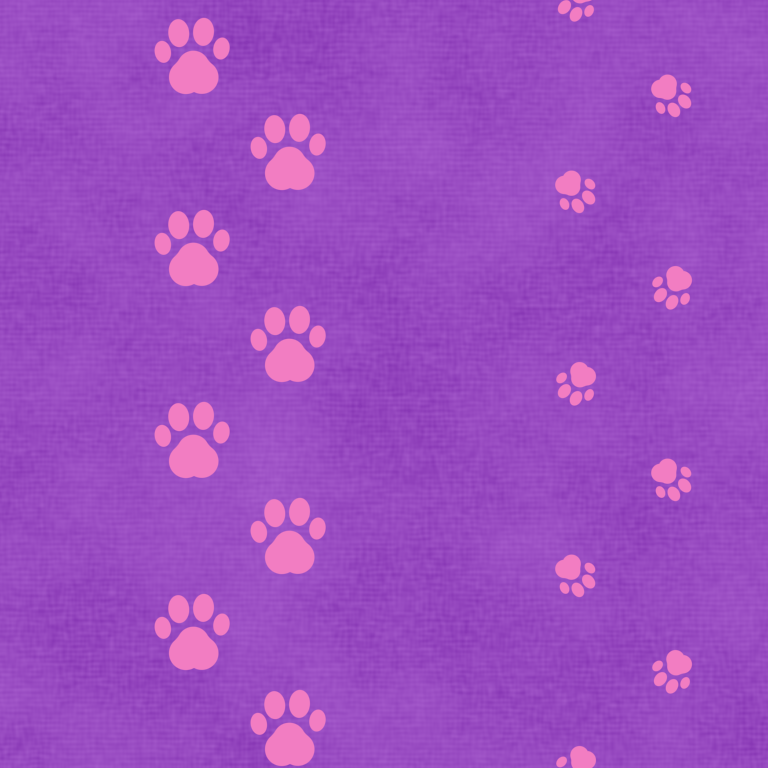
Reproduce this pattern procedurally as a Shadertoy shader.

```glsl
// Two trails of pink paw prints, one large and one small, on mottled purple woven cloth.

vec2 gradientAt(vec2 cell) {
    vec3 h = fract(cell.xyx * vec3(0.1031, 0.1030, 0.0973));
    h += dot(h, h.yzx + 33.33);
    float angle = 6.2832 * fract((h.x + h.y) * h.z);
    return vec2(cos(angle), sin(angle));
}

float gradientNoise(vec2 p) {
    vec2 i = floor(p), f = p - i;
    vec2 u = f * f * f * (f * (f * 6.0 - 15.0) + 10.0);
    vec2 e = vec2(0.0, 1.0);
    float low = mix(dot(gradientAt(i), f), dot(gradientAt(i + e.yx), f - e.yx), u.x);
    float high = mix(dot(gradientAt(i + e), f - e), dot(gradientAt(i + 1.0), f - 1.0), u.x);
    return mix(low, high, u.y);
}

float fbm(vec2 p) {
    float sum = 0.0, amplitude = 1.0;
    for (int i = 0; i < 5; i++) {
        sum += amplitude * gradientNoise(p);
        p = mat2(1.6, 1.2, -1.2, 1.6) * p + 7.3;
        amplitude *= 0.6;
    }
    return sum;
}

float smoothMin(float a, float b, float k) {
    float h = max(k - abs(a - b), 0.0) / k;
    return min(a, b) - h * h * k * 0.25;
}

float ellipse(vec2 p, vec2 radii) {
    float k = length(p / radii);
    return k * (k - 1.0) / max(length(p / (radii * radii)), 0.001);
}

// Paw pointing up, about one unit in half width
float paw(vec2 p) {
    float lobes = min(length(p - vec2(-0.18, -0.53)) - 0.44,
                      length(p - vec2(0.235, -0.53)) - 0.435);
    float d = smoothMin(lobes, length(p - vec2(0.015, -0.26)) - 0.42, 0.08);
    vec2 toes[4] = vec2[4](vec2(-0.78, 0.13), vec2(-0.365, 0.617),
                           vec2(0.28, 0.65), vec2(0.747, 0.216));
    for (int i = 0; i < 4; i++) {
        float tilt = 0.22 * toes[i].x;
        vec2 q = mat2(cos(tilt), sin(tilt), -sin(tilt), cos(tilt)) * (p - toes[i]);
        vec2 radii = (i == 0 || i == 3) ? vec2(0.212, 0.288) : vec2(0.272, 0.365);
        d = min(d, ellipse(q, radii));
    }
    return d;
}

// Two staggered columns of steps: xy is the offset from the nearest step, z its row
vec3 trail(vec2 uv, vec2 start) {
    vec2 q = uv - start - 0.125 * step(start.x + 0.0625, uv.x);
    float row = floor(q.y / 0.25 + 0.5);
    return vec3(q.x, q.y - row * 0.25, row);
}

vec3 cloth(vec2 uv) {
    float blotches = fbm(uv * 4.5 + 3.0);
    float weft = gradientNoise(uv * vec2(65.0, 190.0));
    float warp = gradientNoise(uv * vec2(210.0, 55.0) + 40.0);
    float slub = gradientNoise(uv * vec2(14.0, 90.0) + 11.0);
    float wobble = 1.2 * gradientNoise(uv * vec2(30.0, 12.0));
    float ribs = sin(6.2832 * 150.0 * uv.y + wobble);
    float wear = 0.75 + 0.5 * smoothstep(0.3, -0.4, blotches);
    float tone = 0.53 + 0.34 * blotches + 0.07 * ribs
               + wear * (0.28 * weft + 0.26 * warp + 0.14 * slub);
    return mix(vec3(0.535, 0.22, 0.71), vec3(0.65, 0.36, 0.80), clamp(tone, 0.0, 1.0));
}

void mainImage(out vec4 fragColor, in vec2 fragCoord) {
    vec2 uv = fragCoord / iResolution.xy;

    // Large upright prints
    vec3 large = trail(uv, vec2(0.251, 0.176));
    float d = 0.05 * paw(large.xy / 0.05);

    // Small prints heading down, turned alternately right and left
    vec3 small = trail(uv, vec2(0.75, 0.001));
    float side = 2.0 * mod(small.z, 2.0) - 1.0;
    vec2 up = vec2(0.572 * side, -0.82);
    vec2 q = small.xy + vec2(0.0015 * side, 0.0);
    q = vec2(dot(q, vec2(up.y, -up.x)), dot(q, up));
    d = min(d, 0.0275 * paw(q / 0.0275));

    float edge = 0.8 / iResolution.y;
    float print = smoothstep(edge, -edge, d);
    fragColor = vec4(mix(cloth(uv), vec3(0.95, 0.49, 0.76), print), 1.0);
}
```
